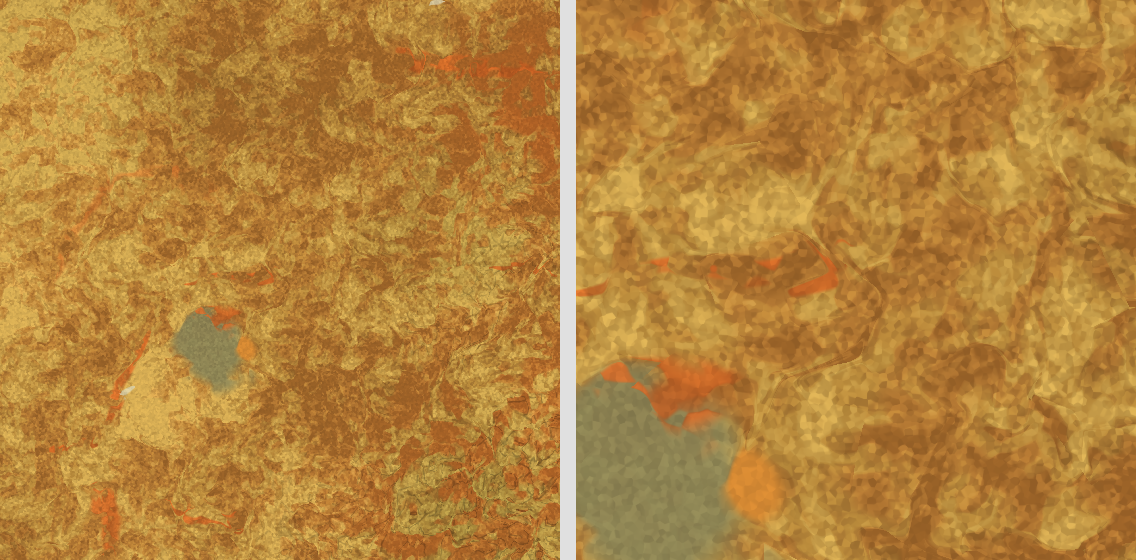
Left: the whole. Right: its middle third, enlarged.
This texture is drawn by a Shadertoy shader. Its source:

```glsl
const vec3 UMBER = vec3(0.58, 0.39, 0.16);
const vec3 BRONZE = vec3(0.68, 0.475, 0.205);
const vec3 OCHRE = vec3(0.75, 0.55, 0.235);
const vec3 SAND = vec3(0.79, 0.61, 0.285);
const vec3 GOLD = vec3(0.88, 0.70, 0.34);
const vec3 RUST = vec3(0.76, 0.36, 0.13);
const vec3 OLIVE = vec3(0.55, 0.48, 0.22);
const vec3 TEAL = vec3(0.52, 0.51, 0.34);
const vec3 CHIP = vec3(0.85, 0.82, 0.68);
const float WARP = 0.012;
const float CRACK_WIDTH = 0.10;
const vec2 ARC_CENTER = vec2(0.27, 0.45);
const vec2 ARC_RADII = vec2(0.18, 0.25);

// Broad light and shade: center, radius, strength
const vec4 SHADES[11] = vec4[11](
    vec4(0.10, 0.83, 0.20, 1.2), vec4(0.01, 0.50, 0.13, 1.2),
    vec4(0.30, 0.27, 0.09, 1.4), vec4(0.24, 0.58, 0.16, 0.5),
    vec4(0.42, 0.82, 0.11, -1.2), vec4(0.58, 0.78, 0.10, -0.9),
    vec4(0.81, 0.60, 0.09, 0.6), vec4(0.92, 0.81, 0.15, -0.9),
    vec4(0.72, 0.35, 0.17, -0.6), vec4(0.84, 0.09, 0.17, -0.8),
    vec4(0.95, 0.28, 0.08, 0.7));

// Rust strokes: start and end, with a half width for each
const vec4 STROKES[8] = vec4[8](
    vec4(0.265, 0.40, 0.20, 0.24), vec4(0.178, 0.12, 0.195, 0.01),
    vec4(0.37, 0.42, 0.43, 0.435), vec4(0.70, 0.905, 0.95, 0.865),
    vec4(0.07, 0.185, 0.18, 0.21), vec4(0.34, 0.485, 0.50, 0.53),
    vec4(0.30, 0.11, 0.42, 0.065), vec4(0.88, 0.535, 1.0, 0.505));
const float WIDTHS[8] = float[8](0.017, 0.026, 0.030, 0.020, 0.009, 0.007, 0.010, 0.006);

vec3 hash3(vec2 p) {
    vec3 q = vec3(dot(p, vec2(127.1, 311.7)), dot(p, vec2(269.5, 183.3)), dot(p, vec2(419.2, 371.9)));
    return fract(sin(q) * 43758.5);
}

// Cellular noise: x = soft tone, y = flat cell tone (both about -1 to 1), z = border distance
vec3 cells(vec2 p) {
    vec2 base = floor(p), local = fract(p);
    float nearest = 9.0, second = 9.0, flatTone = 0.0, total = 0.0, weights = 0.0;
    for (int j = -1; j <= 1; j++)
    for (int i = -1; i <= 1; i++) {
        vec2 offset = vec2(i, j);
        vec3 h = hash3(base + offset);
        float d = length(offset + h.xy - local);
        float tone = h.z * 2.0 - 1.0;
        float w = exp(-12.0 * d * d);
        total += w * tone;
        weights += w;
        if (d < nearest) { second = nearest; nearest = d; flatTone = tone; }
        else second = min(second, d);
    }
    return vec3(2.3 * total / weights, flatTone, second - nearest);
}

float blob(vec2 p, vec2 center, float radius) {
    vec2 q = (p - center) / radius;
    return exp(-dot(q, q));
}

// Tapered stroke with a soft edge
float stroke(vec2 p, vec4 ends, float width) {
    vec2 along = ends.zw - ends.xy, q = p - ends.xy;
    float t = clamp(dot(q, along) / dot(along, along), 0.0, 1.0);
    float halfWidth = width * (0.45 + 0.55 * sin(3.1416 * t));
    return 1.0 - smoothstep(0.45 * halfWidth, halfWidth, length(q - along * t));
}

vec3 goldRamp(float z) {
    vec3 c = mix(UMBER, BRONZE, smoothstep(-1.8, -0.7, z));
    c = mix(c, OCHRE, smoothstep(-0.7, 0.05, z));
    c = mix(c, SAND, smoothstep(0.05, 0.75, z));
    return mix(c, GOLD, smoothstep(0.75, 1.7, z));
}

void mainImage(out vec4 fragColor, in vec2 fragCoord) {
    vec2 uv = fragCoord / iResolution.y;

    // Noise layers from broad to fine, each bent by the one before
    vec2 p = uv + 0.008 * sin(uv.yx * vec2(23.0, 19.0) + 2.0 * sin(uv * 11.0));
    vec3 broad = cells(p * 6.0);
    vec3 medium = cells(p * 15.0 + 7.3);
    vec3 small = cells(p * 34.0 + 0.4 * medium.xy + 3.1);
    vec2 bent = p + WARP * vec2(medium.x, small.x) * vec2(0.7, 0.5);
    vec3 fine = cells(bent * 75.0 + 11.7);
    vec3 grit = cells(bent * 145.0 + 5.9);
    float grain = cells(uv * 270.0).x;

    // Tone of the gilded ground
    float tone = -0.12 + 0.28 * broad.x + 0.30 * medium.x + 0.34 * small.x
        + 0.36 * fine.x + 0.28 * grit.x + 0.20 * grain + 0.12 * small.y;
    for (int i = 0; i < 11; i++) tone += SHADES[i].w * blob(bent, SHADES[i].xy, SHADES[i].z);
    float lowerRight = smoothstep(0.75, 1.45, uv.x + 0.6 * (1.0 - uv.y));
    tone += lowerRight * (0.35 * fine.y + 0.25 * grit.x);
    vec3 color = goldRamp(tone);

    // Olive and orange tints
    float mottle = 0.5 * medium.x + 0.5 * small.x + 0.4 * fine.x;
    float olive = 0.18 + 0.45 * blob(bent, vec2(0.82, 0.60), 0.13)
        + 0.25 * blob(bent, vec2(0.12, 0.90), 0.28) + 0.7 * blob(bent, vec2(0.86, 0.08), 0.16);
    vec3 oliveTint = mix(OLIVE, color * vec3(0.95, 1.02, 0.95), 0.55);
    color = mix(color, oliveTint, clamp(olive * smoothstep(-0.4, 0.7, mottle), 0.0, 1.0));
    float orange = 0.18 + 0.65 * blob(bent, vec2(0.95, 0.80), 0.17)
        + 0.55 * blob(bent, vec2(0.97, 0.20), 0.22) + 0.4 * blob(bent, vec2(0.72, 0.05), 0.15);
    color = mix(color, mix(RUST, color, 0.35), clamp(orange * smoothstep(0.45, -0.7, mottle), 0.0, 1.0));

    // Cracks, mostly toward the lower right
    float crack = 1.0 - smoothstep(0.0, CRACK_WIDTH, cells(bent * 24.0 + 0.2 * fine.xy).z);
    color *= 1.0 - crack * (0.03 + 0.20 * lowerRight) * smoothstep(-0.2, 0.6, broad.x);

    // Worn arc, rust strokes and the faded teal patch
    color = mix(color, TEAL, 0.85 * smoothstep(0.35, 0.65, blob(bent, vec2(0.385, 0.375), 0.07)));
    color = mix(color, vec3(0.84, 0.54, 0.20), smoothstep(0.3, 0.7, blob(bent, vec2(0.455, 0.38), 0.024)));
    float arc = abs(length((bent - ARC_CENTER) / ARC_RADII) - 1.0);
    float rust = 0.45 * (1.0 - smoothstep(0.01, 0.06, arc)) * smoothstep(0.42, 0.55, uv.y)
        * smoothstep(0.45, 0.30, uv.x);
    for (int i = 0; i < 8; i++) rust = max(rust, 0.8 * stroke(bent, STROKES[i], WIDTHS[i]));
    color = mix(color, RUST * (1.0 + 0.08 * fine.x), rust * smoothstep(-1.6, 0.2, small.x + fine.x));

    // Pale chips
    float chip = max(stroke(bent, vec4(0.225, 0.288, 0.26, 0.308), 0.007),
        stroke(bent, vec4(0.77, 0.99, 0.79, 1.0), 0.008));
    color = mix(color, CHIP, 0.8 * chip);

    fragColor = vec4(color * (1.0 + 0.025 * grain), 1.0);
}
```
